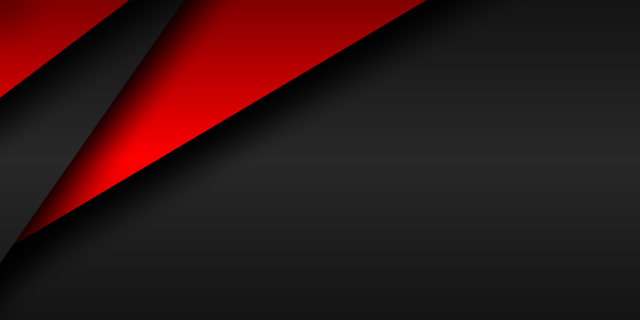
Give the GLSL for this background, as a WebGL 1 fragment shader.

```glsl
precision highp float;
// Dark brushed-grey backdrop with overlapping red and charcoal diagonal panels casting soft shadows.

uniform vec2 u_resolution;

const vec3 GREY_DIM = vec3(0.076);
const vec3 GREY_LIT = vec3(0.158);
const vec3 RED_DIM = vec3(0.50, 0.0, 0.0);
const vec3 RED_LIT = vec3(1.0, 0.0, 0.0);

// Signed distance to the line through a and b, positive on its right side.
float lineSide(vec2 p, vec2 a, vec2 b) {
    vec2 dir = normalize(b - a);
    return dot(p - a, vec2(dir.y, -dir.x));
}

// Antialiased coverage of the side where the distance is negative.
float coverage(float d, float pixel) {
    return 1.0 - smoothstep(-0.7 * pixel, 0.7 * pixel, d);
}

// Light left beside a panel edge: dark at the edge, full beyond the reach.
float shadow(float d, float inset, float reach) {
    return smoothstep(-inset, reach, d);
}

// Horizontal sheen, brightest at mid height.
vec3 sheen(float y, vec3 dim, vec3 lit) {
    float glow = 1.0 - min(abs(y - 0.5) * 2.0, 1.0);
    return mix(dim, lit, glow);
}

void main() {
    // Canvas units: height is 1, origin at the lower left.
    vec2 p = gl_FragCoord.xy / u_resolution.y;
    float pixel = 1.0 / u_resolution.y;

    vec3 grey = sheen(p.y, GREY_DIM, GREY_LIT);
    vec3 red = sheen(p.y, RED_DIM, RED_LIT);

    // Diagonal panel edges; distances grow toward the lower right.
    float wedge = lineSide(p, vec2(0.047, 0.237), vec2(1.333, 1.0));
    float band = lineSide(p, vec2(0.0, 0.177), vec2(0.5755, 1.0));
    float corner = lineSide(p, vec2(0.0, 0.695), vec2(0.404, 1.0));

    // Backdrop, shaded by the wedge above it.
    vec3 color = grey * shadow(wedge, 0.01, 0.17);

    // Red wedge; the band shades both the wedge and the backdrop.
    color = mix(color, red, coverage(wedge, pixel));
    color *= shadow(band, 0.045, 0.15);

    // Charcoal band, shaded by the corner panel.
    vec3 bandColor = grey * shadow(corner, 0.025, 0.17);
    color = mix(color, bandColor, coverage(band, pixel));

    // Red corner panel, dimmed toward the upper left.
    float cornerLight = mix(0.75, 1.0, smoothstep(0.0, 0.18, length(p - vec2(0.0, 1.0))));
    color = mix(color, red * cornerLight, coverage(corner, pixel));

    gl_FragColor = vec4(color, 1.0);
}
```
